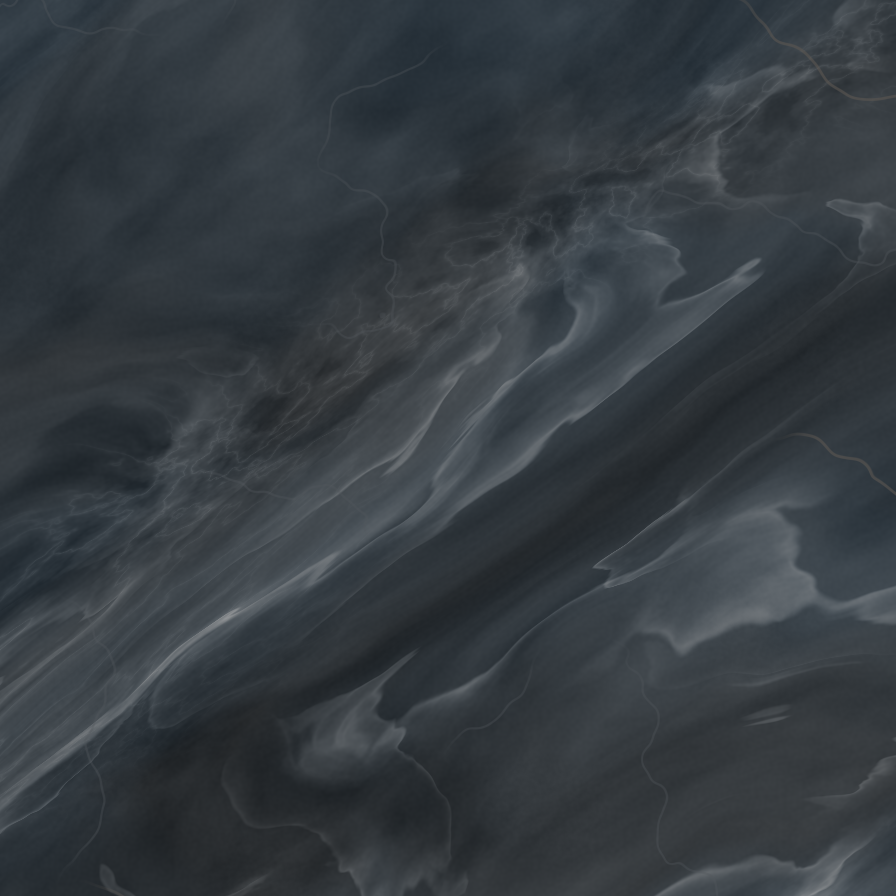
Reproduce this texture procedurally as a WebGL 1 fragment shader.

```glsl
precision highp float;
uniform vec2 u_resolution;

// Dark blue-grey marble with diagonal flow: stretched, domain-warped gradient
// noise gives clouds and slabs, pale one-sided rims follow the slab folds,
// a crinkled belt crosses the middle and thin warm cracks run over the top.

const float FLOW_ANGLE = 0.68;
const float BASE_TONE = 0.217;
const vec3 COOL_TINT = vec3(-0.027, 0.0, 0.022);
const vec3 CRACK_COLOR = vec3(0.36, 0.34, 0.32);

vec2 gradientAt(vec2 cell) {
  vec3 h = fract(cell.xyx * vec3(0.1031, 0.1030, 0.0973));
  h += dot(h, h.yzx + 33.33);
  float angle = 6.2832 * fract((h.x + h.y) * h.z);
  return vec2(cos(angle), sin(angle));
}

// Gradient noise, roughly -1 to 1.
float noise(vec2 p) {
  vec2 cell = floor(p);
  vec2 f = p - cell;
  vec2 blend = f * f * f * (f * (f * 6.0 - 15.0) + 10.0);
  vec2 e = vec2(1.0, 0.0);
  float a = dot(gradientAt(cell), f);
  float b = dot(gradientAt(cell + e.xy), f - e.xy);
  float c = dot(gradientAt(cell + e.yx), f - e.yx);
  float d = dot(gradientAt(cell + e.xx), f - e.xx);
  return 1.4 * mix(mix(a, b, blend.x), mix(c, d, blend.x), blend.y);
}

float fbm(vec2 p, float gain) {
  float sum = 0.0;
  float amplitude = 0.5;
  for (int i = 0; i < 5; i++) {
    sum += amplitude * noise(p);
    p = mat2(1.6, 1.2, -1.2, 1.6) * p + 7.3;
    amplitude *= gain;
  }
  return sum;
}

vec2 warp(vec2 p, float gain) {
  return vec2(fbm(p + 3.1, gain), fbm(p + 19.7, gain));
}

// Crisp on one side of the zero contour, fading out on the other.
float rim(float field, float falloff) {
  return smoothstep(-0.025, 0.025, field) * exp(-max(field, 0.0) * falloff);
}

// Thin line of even width along the zero contour of a noise field.
float hairline(vec2 p, float frequency, float seed, float width, float pixel) {
  vec2 e = vec2(0.002, 0.0);
  float n = fbm(p * frequency + seed, 0.42);
  float nx = fbm((p + e.xy) * frequency + seed, 0.42);
  float ny = fbm((p + e.yx) * frequency + seed, 0.42);
  float slope = length(vec2(nx - n, ny - n)) / e.x;
  float dist = abs(n) / max(slope, 0.4);
  return 1.0 - smoothstep(width, width + 1.5 * pixel, dist);
}

void main() {
  float pixel = 1.0 / min(u_resolution.x, u_resolution.y);
  vec2 uv = gl_FragCoord.xy * pixel;

  // Flow coordinates: x along the diagonal, y across it.
  vec2 direction = vec2(cos(FLOW_ANGLE), sin(FLOW_ANGLE));
  vec2 flow = vec2(dot(uv, direction), dot(uv, vec2(-direction.y, direction.x)));
  vec2 stretched = flow * vec2(1.5, 3.6);
  vec2 drift = warp(stretched * 0.8, 0.32);
  vec2 bent = stretched + 1.5 * drift;
  bent += 0.35 * warp(bent * 1.9 + 5.0, 0.4);

  // Regions: a rough belt on the diagonal and a veined half below it.
  float across = flow.y + 0.25 * drift.x;
  float belt = exp(-pow((across - 0.16) / 0.09, 2.0));
  float veined = mix(0.22, 1.0, 1.0 - smoothstep(0.12, 0.3, across));

  // Broad clouds, dark slabs and fine streaks along the flow.
  float clouds = fbm(bent * 0.9 + 31.0, 0.45);
  float slab = smoothstep(-0.08, 0.06, fbm(bent * 0.75 + 11.0, 0.3));
  float streaks = fbm(flow * vec2(4.0, 17.0) + 3.5 * drift, 0.55);
  float tone = BASE_TONE + 0.13 * clouds + 0.034 * (slab - 0.5);
  tone += 0.065 * streaks;

  // Pale rims in three sizes, broken up along their length.
  float veins = 0.0;
  for (int i = 0; i < 3; i++) {
    float layer = float(i);
    float scale = 0.75 + 0.65 * layer;
    float fold = fbm(bent * scale + 11.0 + 23.0 * layer, 0.3 + 0.08 * layer);
    float broken = smoothstep(-0.1, 0.5, noise(bent * 1.2 + 41.0 * (layer + 1.0)));
    veins += rim(fold, 9.0 + 3.0 * layer) * broken;
  }
  tone += 0.2 * veins * veined * (0.85 + 0.9 * streaks);

  // Crinkled dark and light filaments inside the belt.
  float crinkle = abs(fbm(flow * vec2(8.0, 17.0) + 5.0 * drift + 60.0, 0.5));
  tone += belt * (0.07 * exp(-crinkle * 22.0) - 0.035 * smoothstep(0.12, 0.3, crinkle));

  // Mineral grain and dusty flecks.
  float dust = smoothstep(0.0, 0.5, noise(uv * 5.0 + 8.0));
  tone += 0.007 * noise(uv * 190.0) + 0.012 * dust * fbm(uv * 70.0, 0.7);
  tone = max(tone, 0.115);

  float coolness = clamp(1.0 + 1.6 * fbm(bent * 0.7 + 77.0, 0.4), 0.4, 1.5);
  vec3 color = vec3(tone) + COOL_TINT * coolness * (1.0 - smoothstep(0.3, 0.6, tone) * 0.6);

  // Sparse cracks: a warm one and a fainter net.
  float warmMask = smoothstep(0.05, 0.4, noise(uv * 2.6 + 14.0));
  float faintMask = smoothstep(0.0, 0.4, noise(uv * 3.4 + 52.0));
  float warmCrack = hairline(uv, 1.7, 90.0, 0.0007, pixel) * warmMask;
  float faintCrack = hairline(uv, 2.6, 130.0, 0.0004, pixel) * faintMask;
  color = mix(color, CRACK_COLOR, 0.6 * warmCrack);
  color = mix(color, CRACK_COLOR.zyx, 0.35 * faintCrack);

  gl_FragColor = vec4(color, 1.0);
}
```
